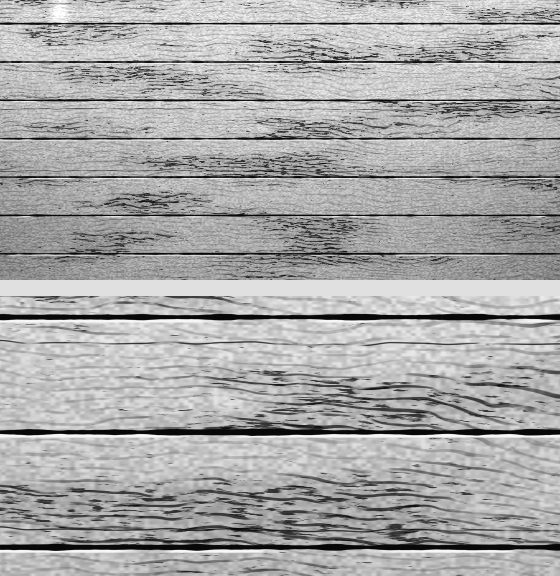
Top, the full canvas; bottom, a detail of the centre.
Reproduce this texture procedurally as a WebGL 2 fragment shader.

```glsl
#version 300 es
precision highp float;
// Weathered grey planks: horizontal boards split by ragged dark gaps with a pale top edge.
// Grain is the contour lines of a stretched noise field bent by layered sines;
// patchy noise masks decide where the grain and fine dark specks show through the paint.

uniform vec2 u_resolution;
out vec4 fragColor;

// Layout, in canvas heights
const float PLANK_HEIGHT = 0.137;
const float FIRST_GAP = 0.0935;
const float GAP_HALF_WIDTH = 0.0030;
const float EDGE_WIDTH = 0.0034;
const float CRACK_HALF_WIDTH = 0.0008;
// Long cracks: plank index, height within the plank
const vec2 CRACKS[2] = vec2[2](vec2(3.0, 0.77), vec2(2.0, 0.15));

// Grain and wear
const float RINGS = 9.0;
const float RING_WIDTH = 0.09;
const float GRAIN_DARKNESS = 0.66;
const float SPECK_DARKNESS = 0.72;
const float WEAR_SHADE = 0.10;
const float GRIT = 0.20;

// Tones
const float PAINT_TOP = 0.87;
const float PAINT_BOTTOM = 0.67;
const float PAINT_EDGE = 0.97;
const float GAP_BLACK = 0.03;
const float CORNER_SHADE = 0.13;

float hash(vec2 p) {
    vec3 q = fract(vec3(p.xyx) * 0.1031);
    q += dot(q, q.yzx + 33.33);
    return fract((q.x + q.y) * q.z);
}

float noise(vec2 p) {
    vec2 cell = floor(p), t = fract(p);
    t = t * t * (3.0 - 2.0 * t);
    float low = mix(hash(cell), hash(cell + vec2(1, 0)), t.x);
    float high = mix(hash(cell + vec2(0, 1)), hash(cell + vec2(1, 1)), t.x);
    return mix(low, high, t.y);
}

float fbm(vec2 p) {
    float sum = 0.0, weight = 0.5;
    for (int i = 0; i < 4; i++) {
        sum += weight * noise(p);
        p = p * 2.03 + 17.0;
        weight *= 0.5;
    }
    return sum / 0.9375;
}

// Height in growth rings; boards curl more strongly towards the right
float ringField(float x, float v, float plank) {
    float curl = mix(1.8, 5.5, smoothstep(0.8, 1.5, x));
    float bend = curl * noise(vec2(x * 2.3 + plank * 7.3, v * 1.3 + plank * 17.0));
    float ripple = 0.22 * sin(x * 23.0 + plank) + 0.12 * sin(x * 51.0 + v * 5.0);
    return v * RINGS + bend + ripple + 0.3 * noise(vec2(x * 40.0, v * 9.0));
}

float grainLines(float field) {
    float blur = max(fwidth(field), 0.06);
    float d = abs(fract(field) - 0.5);
    float line = 1.0 - smoothstep(RING_WIDTH - 0.5 * blur, RING_WIDTH + 0.8 * blur, d);
    return line * clamp(1.4 - blur, 0.0, 1.0);
}

float stripe(float d, float halfWidth, float pixel) {
    return 1.0 - smoothstep(halfWidth - pixel, halfWidth + pixel, d);
}

void main() {
    vec2 p = gl_FragCoord.xy / u_resolution.y;
    float width = u_resolution.x / u_resolution.y;
    float side = 2.0 * p.x / width - 1.0;
    float pixel = 0.7 / u_resolution.y;

    float level = (p.y - FIRST_GAP) / PLANK_HEIGHT;
    float plank = floor(level);
    float v = level - plank;
    vec2 seed = vec2(plank * 31.7, plank * 13.1) + 100.0;

    // Paint: bright above, shaded at the lower corners, gritty
    float tone = mix(PAINT_BOTTOM, PAINT_TOP, smoothstep(-0.1, 1.0, p.y));
    tone -= CORNER_SHADE * side * side * (1.1 - p.y);
    tone += 0.06 * (fbm(p * vec2(5.0, 16.0) + seed) - 0.5);
    tone += GRIT * (noise(p * vec2(170.0, 290.0)) - 0.5);

    // Wear: stretched patches, strongest around the middle
    float wear = fbm(vec2(p.x * 2.6, v * 2.2) + seed) + 0.11 * exp(-6.0 * side * side);
    float worn = smoothstep(0.46, 0.80, wear);
    tone *= 1.0 - WEAR_SHADE * worn;

    // Grain lines, broken up along their length
    float field = ringField(p.x, v, plank);
    float breaks = fbm(vec2(p.x * 30.0, field * 1.5) + seed);
    float grain = grainLines(field) * (0.26 + 0.95 * worn) * smoothstep(0.28, 0.58, breaks);
    tone *= 1.0 - GRAIN_DARKNESS * min(grain, 1.0);

    // Specks: thin streaks that follow the grain, plus short scratches
    float streaks = fbm(vec2(p.x * 48.0, field * 2.2 + p.y * 190.0) + seed);
    float limit = 0.74 - 0.22 * worn;
    tone *= 1.0 - SPECK_DARKNESS * smoothstep(limit, limit + 0.22, streaks);

    // Long cracks along single boards
    for (int i = 0; i < 2; i++) {
        float wobble = 0.015 * sin(p.x * 3.0) + 0.03 * (noise(vec2(p.x * 30.0, 4.0)) - 0.5);
        float d = abs(v - CRACKS[i].y - wobble) * PLANK_HEIGHT;
        float onPlank = 1.0 - step(0.5, abs(plank - CRACKS[i].x));
        float broken = smoothstep(0.15, 0.55, fbm(vec2(p.x * 24.0, plank)));
        tone *= 1.0 - 0.75 * onPlank * broken * stripe(d, CRACK_HALF_WIDTH, pixel);
    }

    // One pale smear near the top left
    vec2 smear = (p - vec2(0.215, 0.98)) / vec2(0.028, 0.065);
    tone += 0.25 * exp(-dot(smear, smear)) * (0.6 + 0.6 * streaks);

    // Pale upper edge, then the ragged gap
    float gapId = round(level);
    float below = (1.0 - v) * PLANK_HEIGHT;
    float edge = stripe(below, GAP_HALF_WIDTH + EDGE_WIDTH, pixel);
    tone = mix(tone, PAINT_EDGE, edge * smoothstep(0.2, 0.5, noise(vec2(p.x * 13.0, gapId * 5.0))));
    float ragged = fbm(vec2(p.x * 30.0, gapId * 9.0 + 50.0));
    float gap = stripe(abs(level - gapId) * PLANK_HEIGHT, GAP_HALF_WIDTH * (0.4 + 1.2 * ragged), pixel);
    tone = mix(tone, GAP_BLACK, gap);

    fragColor = vec4(vec3(clamp(tone, 0.0, 1.0)), 1.0);
}
```
